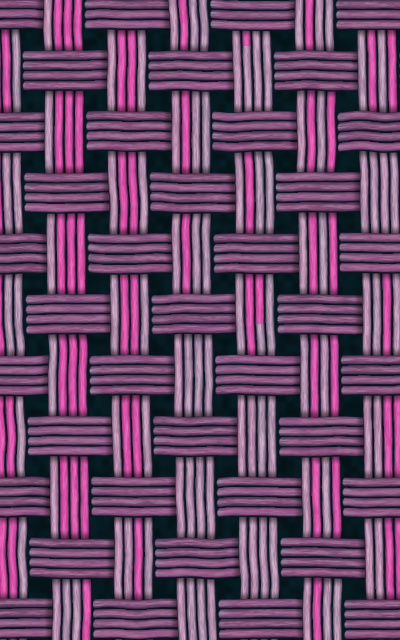
This texture is drawn by a Shadertoy shader. Its source:

```glsl
// Plain basket weave of four-strand reeds: plum bands over pink and mauve uprights.
#define PITCH vec2(0.0982, 0.0952)   // column and row spacing, canvas height = 1
#define ORIGIN vec2(0.0007, 0.0155)  // first crossing, measured from the top left
#define HALF_BAND 0.0315             // half width of a four-strand band
#define STRANDS 4.0
#define LEAN 0.0137                  // sideways drift of the columns, top to bottom
#define WOBBLE 0.10
#define PINK_CUT 0.55                // higher means fewer pink strands
#define GRAIN 0.32

const vec3 HOLE = vec3(0.02, 0.10, 0.125);
const vec3 GROOVE = vec3(0.22, 0.19, 0.29);
const vec3 PLUM = vec3(0.46, 0.26, 0.43);
const vec3 MAUVE = vec3(0.64, 0.44, 0.58);
const vec3 ASH = vec3(0.53, 0.46, 0.55);
const vec3 PALE = vec3(0.82, 0.68, 0.78);
const vec3 PINK = vec3(0.80, 0.24, 0.59);
const vec3 PINK_LIGHT = vec3(0.92, 0.42, 0.73);

float hash(vec2 p) {
    vec3 q = fract(p.xyx * vec3(0.1031, 0.1030, 0.0973));
    q += dot(q, q.yzx + 33.33);
    return fract((q.x + q.y) * q.z);
}

float noise(vec2 p) {
    vec2 i = floor(p), f = fract(p);
    f = f * f * (3.0 - 2.0 * f);
    return mix(mix(hash(i), hash(i + vec2(1, 0)), f.x),
               mix(hash(i + vec2(0, 1)), hash(i + vec2(1, 1)), f.x), f.y);
}

// Splits a band into strands: x = strand number, y = -1..1 across that strand
vec2 splitStrands(float across) {
    float s = (across * 0.5 + 0.5) * STRANDS;
    float id = clamp(floor(s), 0.0, STRANDS - 1.0);
    return vec2(id, (s - id) * 2.0 - 1.0);
}

// Fibre streaks stretched along a strand
float fibre(float across, float along, float seed) {
    return 0.6 * noise(vec2(across * 13.0 + seed * 17.0, along * 45.0))
         + 0.4 * noise(vec2(across * 24.0 + seed * 31.0, along * 150.0));
}

// Round strand section, from the groove through the body to the highlight
vec3 shadeStrand(float u, float streak, vec3 body, vec3 light) {
    float lit = 1.0 - u * u + GRAIN * (streak - 0.5);
    vec3 c = mix(HOLE, GROOVE, smoothstep(0.0, 0.4, lit));
    c = mix(c, body, smoothstep(0.25, 0.72, lit));
    return mix(c, light, smoothstep(0.65, 1.05, lit) * (0.35 + 0.75 * streak));
}

float coverage(float across, float aa) {
    return 1.0 - smoothstep(-aa, aa, (abs(across) - 1.0) * HALF_BAND);
}

// Upright reed: each strand is pink, mauve or ashen
vec4 upright(vec2 d, vec2 seg, float y, float aa) {
    float across = d.x / HALF_BAND + WOBBLE * (noise(vec2(y * 22.0, seg.x * 7.0)) - 0.5);
    vec2 s = splitStrands(across);
    float key = seg.x * 5.0 + s.x;
    float inner = abs(s.x - 1.5) < 1.0 ? 0.07 : -0.07;
    float pick = 0.6 * hash(vec2(key, 3.0)) + 0.4 * hash(vec2(key, seg.y + 11.0));
    float isPink = step(PINK_CUT, pick + inner - 0.12 * (y - 0.5));
    float ashen = clamp(hash(vec2(key, seg.y + 41.0)) * 0.7 + s.x * 0.15 - 0.1, 0.0, 1.0);
    vec3 body = mix(mix(MAUVE, ASH, ashen), PINK, isPink);
    vec3 light = mix(PALE, PINK_LIGHT, isPink);
    vec3 c = shadeStrand(s.y + 0.12, fibre(across, y, key), body, light);
    float t = abs(d.y) / (PITCH.y - HALF_BAND);
    c *= 1.0 - 0.5 * smoothstep(0.78, 1.02, t);
    return vec4(c, coverage(across, aa));
}

// Cross reed: plum strands with a cool glint at the left end
vec4 crossBand(vec2 d, vec2 seg, float x, float aa) {
    float across = d.y / HALF_BAND + WOBBLE * (noise(vec2(x * 25.0, seg.y * 9.0 + 50.0)) - 0.5);
    vec2 s = splitStrands(across);
    float key = seg.y * 5.0 + s.x + 200.0;
    float t = d.x / (PITCH.x - HALF_BAND);
    float tone = hash(vec2(key, seg.x + 70.0));
    vec3 body = PLUM * (0.88 + 0.24 * tone) + vec3(0.05, 0.0, 0.02) * step(2.5, s.x);
    float glint = smoothstep(-0.65, -0.95, t);
    vec3 light = mix(MAUVE, ASH + 0.06, glint);
    vec3 c = shadeStrand(s.y + 0.15, fibre(across, x, key), body, light);
    c *= 1.0 - 0.4 * smoothstep(0.8, 1.0, t);
    c = mix(HOLE, c, smoothstep(-1.0, -0.95, t - 0.05 * s.y * s.y));
    return vec4(c, coverage(across, aa));
}

void mainImage(out vec4 fragColor, in vec2 fragCoord) {
    float aa = 0.8 / iResolution.y;
    vec2 p = vec2(fragCoord.x, iResolution.y - fragCoord.y) / iResolution.y;
    p.x -= LEAN * p.y;

    // Nearest crossing; the layer on top alternates like a chessboard
    vec2 g = (p - ORIGIN) / PITCH;
    vec2 cell = floor(g + 0.5);
    vec2 d = (g - cell) * PITCH;
    bool crossOnTop = mod(cell.x + cell.y, 2.0) < 0.5;

    // A hidden reed belongs to the visible length centred on the next crossing
    vec2 toNext = mix(vec2(-1.0), vec2(1.0), step(0.0, d));
    vec2 upStep = crossOnTop ? vec2(0.0, toNext.y) : vec2(0.0);
    vec2 crossStep = crossOnTop ? vec2(0.0) : vec2(toNext.x, 0.0);
    vec4 up = upright(d - upStep * PITCH, cell + upStep, p.y, aa);
    vec4 band = crossBand(d - crossStep * PITCH, cell + crossStep, p.x, aa);

    vec4 under = crossOnTop ? up : band;
    vec4 over = crossOnTop ? band : up;
    vec3 c = HOLE * (0.7 + 0.5 * noise(p * 90.0));
    c = mix(c, under.rgb, under.a);
    c = mix(c, over.rgb, over.a);
    fragColor = vec4(c, 1.0);
}
```
